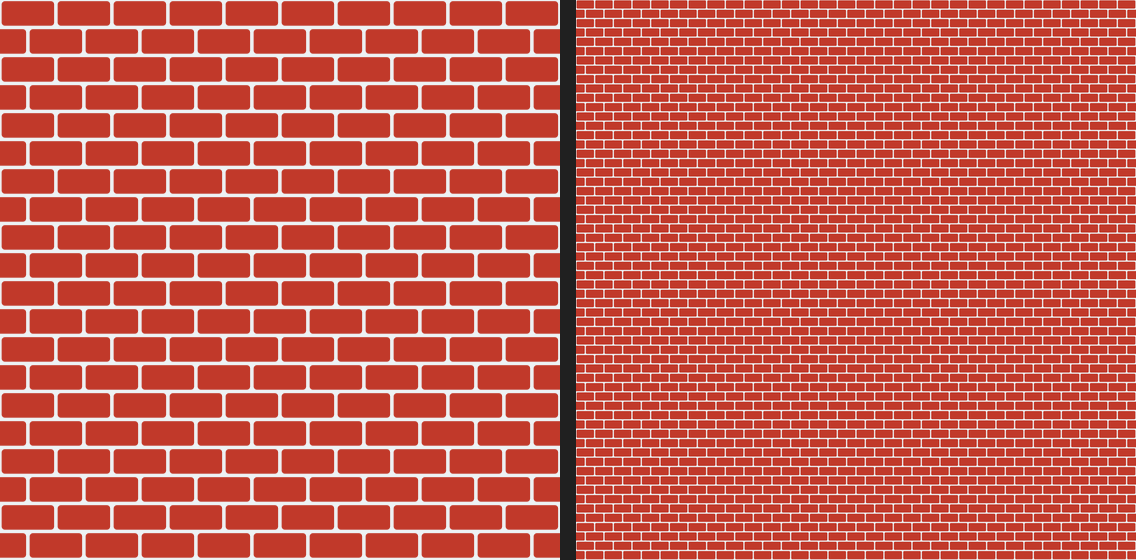
Left: one tile. Right: repeated 3 by 3.
A Shadertoy shader for this pattern:

```glsl
// Flat red brick wall in running bond: rounded bricks between pale joints.
// Each point is folded into its brick cell, every other row moved half a brick,
// and a rounded-box distance separates brick from mortar.

#define BRICKS_ACROSS 10.0
#define ROWS_DOWN 20.0          // even, so the bond wraps vertically
#define JOINT_WIDTH 0.00625     // fraction of the canvas
#define CORNER_RADIUS 0.006
#define WALL_OFFSET vec2(-0.0002, 0.001)
#define BRICK_COLOR vec3(0.755, 0.222, 0.165)
#define MORTAR_COLOR vec3(0.93, 0.95, 0.955)

float roundedBox(vec2 p, vec2 halfSize, float radius) {
    vec2 q = abs(p) - halfSize + radius;
    return length(max(q, 0.0)) + min(max(q.x, q.y), 0.0) - radius;
}

// Signed distance to the nearest brick, negative inside
float brickWall(vec2 uv) {
    vec2 count = vec2(BRICKS_ACROSS, ROWS_DOWN);
    vec2 grid = (uv - WALL_OFFSET) * count;

    // Even rows, counted from the bottom, move by half a brick
    float row = floor(grid.y);
    grid.x += 0.5 * (1.0 - mod(row, 2.0));

    vec2 local = (fract(grid) - 0.5) / count;
    vec2 halfSize = 0.5 * (1.0 / count - JOINT_WIDTH);
    return roundedBox(local, halfSize, CORNER_RADIUS);
}

void mainImage(out vec4 fragColor, in vec2 fragCoord) {
    vec2 uv = fragCoord / iResolution.xy;
    float pixel = 1.0 / min(iResolution.x, iResolution.y);

    // One-pixel antialiased edge
    float brick = clamp(0.5 - brickWall(uv) / pixel, 0.0, 1.0);
    fragColor = vec4(mix(MORTAR_COLOR, BRICK_COLOR, brick), 1.0);
}
```
